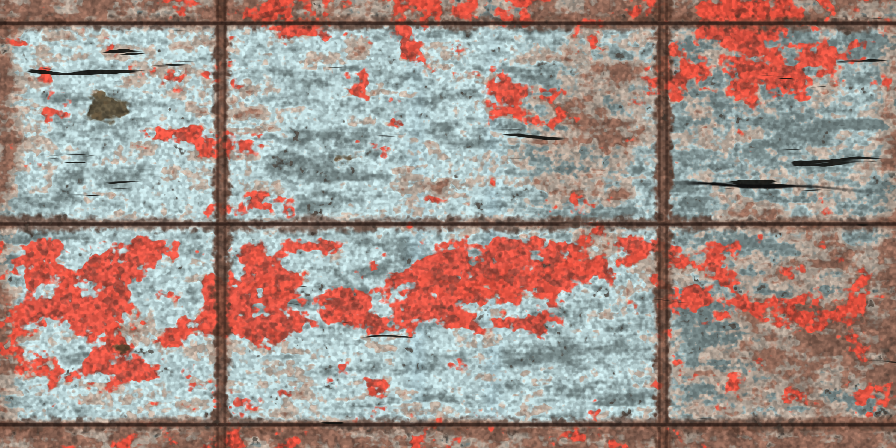
Give the GLSL for this texture, as a Shadertoy shader.

```glsl
vec3 hash3(vec2 p) {
    vec3 q = fract(vec3(p.xyx) * vec3(.1031, .1030, .0973));
    q += dot(q, q.yxz + 33.33);
    return fract((q.xxy + q.yzz) * q.zyx);
}

// Smooth cellular noise: random cell values blended by distance
float cells(vec2 p) {
    vec2 base = floor(p), f = p - base;
    float sum = 0., total = 0.;
    for (int y = -1; y <= 1; y++)
    for (int x = -1; x <= 1; x++) {
        vec2 o = vec2(x, y);
        vec3 h = hash3(base + o + 100.);
        vec2 d = o + .15 + .7 * h.xy - f;
        float w = exp(-6. * dot(d, d));
        sum += w * h.z;
        total += w;
    }
    return sum / total;
}

float wear(vec2 p, int octaves) {
    float sum = 0., total = 0., amp = 1.;
    for (int i = 0; i < octaves; i++) {
        sum += amp * cells(p);
        total += amp;
        amp *= .58;
        p = p * 2.03 + 17.3;
    }
    return sum / total;
}

// Soft elliptical region
float blot(vec2 uv, vec2 centre, vec2 radius) {
    vec2 d = (uv - centre) / radius;
    return exp(-dot(d, d));
}

// Distance to the nearest of evenly spaced lines
float lineDist(float x, float start, float period) {
    return abs(fract((x - start) / period + .5) - .5) * period;
}

void mainImage(out vec4 fragColor, in vec2 fragCoord) {
    vec2 uv = fragCoord / iResolution.xy;
    vec2 p = uv * vec2(2, 1);
    float broad = wear(p * vec2(3, 6) + 5., 4);
    float grain = wear(p * vec2(7, 42) + 31., 3);
    float chip = wear(p * vec2(17, 22) + 60., 4);
    float speck = wear(p * 75. + 9., 2);

    // Weathered blue paint, streaked along the grain
    vec3 paleBlue = vec3(.75, .85, .86), slate = vec3(.43, .49, .49);
    float dull = .1 * smoothstep(.72, .78, uv.x) + .06 * blot(uv, vec2(.37, .64), vec2(.07, .06));
    float fade = .35 * grain + .25 * chip + .2 * broad + .2 * speck - dull;
    vec3 col = mix(slate, paleBlue, smoothstep(.3, .52, fade));
    float runs = blot(uv, vec2(.465, .4), vec2(.012, .5)) + blot(uv, vec2(.55, .4), vec2(.01, .5));
    col = mix(col, vec3(.56, .7, .76), .3 * runs);

    // Bare tan and brown areas: right side and outer strips
    float border = smoothstep(.93, .97, uv.y) + smoothstep(.07, .03, uv.y)
                 + smoothstep(.035, .0, uv.x) + .7 * smoothstep(.97, 1., uv.x);
    float bare = .2 * blot(uv, vec2(.65, .7), vec2(.08, .22))
               + .17 * blot(uv, vec2(.93, .25), vec2(.2, .22))
               + .09 * blot(uv, vec2(.8, .85), vec2(.12, .14)) + .2 * min(border, 1.);
    float peel = .35 * chip + .25 * grain + .2 * broad + .2 * speck + bare;
    col = mix(col, vec3(.69, .61, .55) * (.8 + .4 * speck), .85 * smoothstep(.53, .6, peel));
    col = mix(col, vec3(.5, .35, .29) * (.7 + .6 * speck), .9 * smoothstep(.63, .73, peel));

    // Red paint remnants in bands
    float redZone = 1.1 * smoothstep(.22, .29, uv.y) * smoothstep(.49, .45, uv.y) * smoothstep(1.02, .7, uv.x)
                  + 1.1 * blot(uv, vec2(.52, .87), vec2(.11, .1))
                  + 1.3 * blot(uv, vec2(.85, .91), vec2(.11, .15))
                  + .8 * blot(uv, vec2(.42, .16), vec2(.04, .05))
                  + .6 * blot(uv, vec2(.12, .2), vec2(.06, .05))
                  + .7 * blot(uv, vec2(.05, .78), vec2(.02, .06))
                  + .4 * smoothstep(.92, .98, uv.y) + .35 * blot(uv, vec2(.2, 0), vec2(.35, .05));
    float flakes = .5 * wear(p * vec2(11, 14) + 83., 4) + .25 * chip + .15 * broad + .1 * speck;
    float red = smoothstep(.62, .67, flakes + .15 * min(redZone, 1.3));
    col = mix(col, mix(vec3(.6, .24, .19), vec3(.91, .31, .24), smoothstep(.2, .6, speck)), .92 * red);

    // Olive rot patches
    float rot = blot(uv, vec2(.13, .76), vec2(.045, .055)) + .75 * blot(uv, vec2(.38, .64), vec2(.05, .05))
              + .8 * blot(uv, vec2(.14, .22), vec2(.02, .018)) + .8 * blot(uv, vec2(.15, .14), vec2(.02, .018));
    col = mix(col, vec3(.31, .26, .18) * (.7 + .6 * speck), .9 * smoothstep(.63, .72, .5 * rot + .6 * chip));

    // Rusty seams around the panels, with a thin dark joint
    float across = lineDist(p.x, .494, .986), down = lineDist(uv.y, .052, .448);
    float rough = .025 * (chip - .5) + .02 * (speck - .5);
    float rust = max(smoothstep(.022, .01, across + rough), .85 * smoothstep(.02, .004, down + rough));
    col = mix(col, mix(vec3(.27, .18, .14), vec3(.57, .38, .3), speck), .88 * rust);
    float joint = max(.6 * smoothstep(.005, .001, abs(across - .008)), smoothstep(.006, .002, down));
    col = mix(col, vec3(.17, .11, .09), .8 * joint * smoothstep(.15, .45, grain + .15));

    // Black splits running along the grain, in clusters
    float splitZone = blot(uv, vec2(.1, .59), vec2(.12, .055)) + .8 * blot(uv, vec2(.12, .85), vec2(.12, .09))
                    + .9 * blot(uv, vec2(.58, .7), vec2(.06, .06)) + blot(uv, vec2(.89, .63), vec2(.13, .1))
                    + .9 * blot(uv, vec2(.91, .89), vec2(.11, .1)) + .25 * blot(uv, vec2(.4, .3), vec2(.3, .2));
    float sway = .004 * sin(9. * p.x) + .003 * sin(23. * p.x + 4.);
    float split = wear(vec2(p.x * 5., (p.y + sway) * 62.) + 47., 3);
    col = mix(col, vec3(.07, .07, .06), .92 * smoothstep(.1, .04, split - .27 * min(splitZone, 1.)));
    float longSplit = abs(uv.y - .585 + .12 * (uv.x - .77) * (uv.x - .77) - sway);
    float taper = smoothstep(.75, .79, uv.x) * smoothstep(1., .86, uv.x);
    col = mix(col, vec3(.06), taper * smoothstep(.009, .004, longSplit + .006 * chip));

    // Dark pits and fine grit
    col = mix(col, vec3(.27, .23, .2), .75 * smoothstep(.27, .17, .6 * speck + .4 * chip));
    col *= .84 + .32 * cells(p * 150.);
    fragColor = vec4(clamp(col, 0., 1.), 1);
}
```
